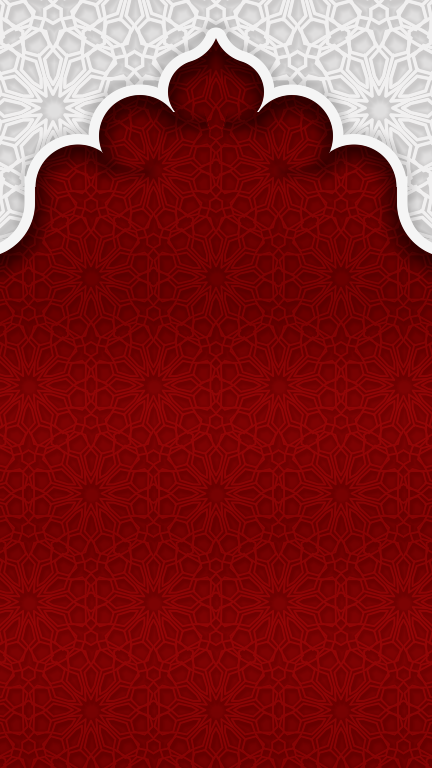
Give the GLSL for this background, as a Shadertoy shader.

```glsl
// A scalloped white arch with an embossed star lattice above a deep red patterned field.
#define WIDTH 4.32          // canvas width in design units
#define RIM 0.105           // thickness of the white border
#define RED_SPACING 1.25    // distance between red rosettes
#define WHITE_SPACING 1.63  // distance between white rosettes
#define RED_LINE 0.0075     // half line widths, relative to the spacing
#define WHITE_LINE 0.0105
#define SHADOW_REACH 0.24   // softness of the shadow under the arch

const float PI = 3.14159265;

float cross2(vec2 a, vec2 b) { return a.x * b.y - a.y * b.x; }

float segment(vec2 p, vec2 a, vec2 b) {
    vec2 ab = b - a;
    return length(p - a - ab * clamp(dot(p - a, ab) / dot(ab, ab), 0.0, 1.0));
}

float hexagon(vec2 p, float apothem) {
    p = abs(p);
    return max(p.x * 0.866 + p.y * 0.5, p.y) - apothem;
}

// Pointed top: a hollow arc that flows into a round bulb.
float ogee(vec2 p) {
    const vec2 tip = vec2(0.0, 0.38), bulb = vec2(0.16, 0.92), hollow = vec2(0.3715, 0.2318);
    vec2 e = p - hollow;
    bool onHollow = cross2(tip - hollow, e) < 0.0 && cross2(e, bulb - hollow) < 0.0;
    return onHollow ? 0.4 - length(e) : min(length(p - tip), length(p - bulb) - 0.32);
}

// Signed distance to the opening; y runs down from the top edge.
float arch(vec2 p) {
    p.x = abs(p.x);
    float d = ogee(p);
    d = min(d, length(p - vec2(0.76, 1.36)) - 0.41);
    d = min(d, length(p - vec2(1.38, 1.87)) - 0.425);
    float flare = 0.547 - length(vec2(p.x - 2.357, max(p.y - 2.03, 0.0)));
    d = min(d, max(flare, 1.87 - p.y));
    d = min(d, max(p.x - 0.76, 1.12 - p.y));
    return min(d, max(p.x - 1.38, 1.57 - p.y));
}

// Distance to the lines of a twelve-fold rosette lattice with unit spacing.
float rosettes(vec2 p) {
    // Nearest lattice centre, then fold into one sixth and one twelfth.
    const vec2 cell = vec2(1.0, 1.73205);
    vec2 a = mod(p, cell) - 0.5 * cell;
    vec2 b = mod(p + 0.5 * cell, cell) - 0.5 * cell;
    vec2 c = dot(a, a) < dot(b, b) ? a : b;
    float r = length(c);
    float six = abs(mod(atan(c.y, c.x + 1e-6) + PI / 6.0, PI / 3.0) - PI / 6.0);
    float twelve = min(six, PI / 6.0 - six);
    vec2 s = r * vec2(cos(six), sin(six));
    vec2 q = r * vec2(cos(twelve), sin(twelve));
    float toGap = PI / 12.0 - twelve;

    // Central star and petals
    float d = segment(q, vec2(0.085, 0.0), vec2(0.193, 0.052));
    d = min(d, segment(q, vec2(0.145, 0.0), vec2(0.195, 0.028)));
    d = min(d, segment(q, vec2(0.195, 0.028), vec2(0.30, 0.052)));
    d = min(d, segment(q, vec2(0.30, 0.052), vec2(0.36, 0.0)));
    d = min(d, segment(q, vec2(0.193, 0.052), vec2(0.325, 0.087)));

    // Ring of hexagons between the petal tips
    vec2 h = r * vec2(cos(toGap), sin(toGap)) - vec2(0.42, 0.0);
    d = min(d, abs(hexagon(h, 0.078)));

    // Links between rosettes and small hexagons at the triangle centres
    d = min(d, segment(s, vec2(0.36, 0.0), vec2(0.5, 0.075)));
    d = min(d, segment(s, vec2(0.455, 0.0), vec2(0.46, 0.18)));
    d = min(d, segment(s, vec2(0.46, 0.18), vec2(0.5, 0.225)));
    d = min(d, segment(s, vec2(0.31, 0.18), vec2(0.46, 0.18)));
    return min(d, abs(hexagon((s - vec2(0.5, 0.2887)).yx, 0.05)));
}

// x: raised line coverage, y: soft shadow below the lines
vec2 emboss(vec2 p, float halfWidth, float pixel) {
    float line = 1.0 - smoothstep(-0.6 * pixel, 0.6 * pixel, rosettes(p) - halfWidth);
    float shade = 1.0 - smoothstep(0.0, 0.045, rosettes(p - vec2(0.008, 0.016)) - halfWidth);
    return vec2(line, shade * (1.0 - line));
}

void mainImage(out vec4 fragColor, in vec2 fragCoord) {
    float pixel = WIDTH / iResolution.x;
    vec2 p = vec2(fragCoord.x - 0.5 * iResolution.x, iResolution.y - fragCoord.y) * pixel;
    float d = arch(p);

    // Red field with slow vertical bands of light
    vec2 relief = emboss((p - vec2(0.0, 2.77)) / RED_SPACING, RED_LINE, pixel / RED_SPACING);
    float light = mix(0.42, 0.475, smoothstep(2.4, 4.2, p.y));
    light += 0.022 * cos((p.y - 4.2) * 2.0 * PI / 2.2);
    light += 0.07 * relief.x - 0.055 * relief.y;
    vec3 red = vec3(light, vec2(max(light - 0.41, 0.0) * 0.15));
    float archShadow = smoothstep(-SHADOW_REACH, 0.04, arch(p - vec2(0.0, 0.06)));
    red *= 1.0 - 0.5 * archShadow;

    // White embossed panel
    relief = emboss((p - vec2(-1.63, 1.08)) / WHITE_SPACING, WHITE_LINE, pixel / WHITE_SPACING);
    vec3 panel = vec3(0.88, 0.875, 0.875) + 0.065 * relief.x - 0.085 * relief.y;
    panel *= 1.0 - 0.12 * (1.0 - smoothstep(RIM, RIM + 0.12, d));

    // Border and composition
    vec3 color = mix(vec3(0.96), panel, smoothstep(-0.6, 0.6, (d - RIM) / pixel));
    color = mix(red, color, smoothstep(-0.6, 0.6, d / pixel));
    fragColor = vec4(color, 1.0);
}
```
